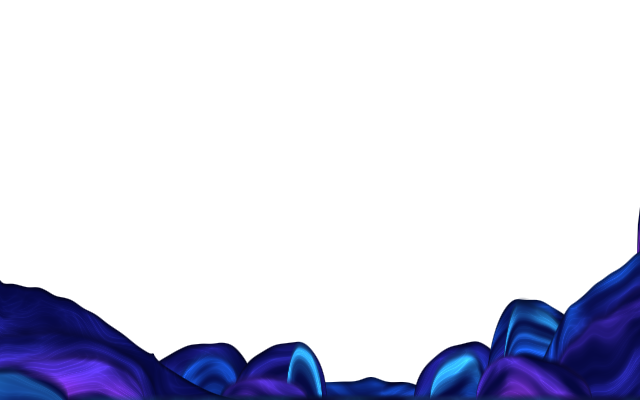
This background is drawn by a WebGL 2 fragment shader. Its source:

```glsl
#version 300 es
precision highp float;
// Folded blue and violet silk hills along the foot of a white canvas.
uniform vec2 u_resolution;
out vec4 outColor;

const vec3 NAVY = vec3(0.02, 0.03, 0.25);
const vec3 INDIGO = vec3(0.11, 0.11, 0.56);
const vec3 VIOLET = vec3(0.30, 0.18, 0.82);
const vec3 MAGENTA = vec3(0.56, 0.20, 0.88);
const vec3 BLUE = vec3(0.08, 0.32, 0.84);
const vec3 CYAN = vec3(0.17, 0.63, 0.95);

vec2 gradient(vec2 cell) {
    vec3 h = fract(cell.xyx * vec3(0.1031, 0.1030, 0.0973));
    h += dot(h, h.yzx + 33.33);
    float angle = 6.2832 * fract((h.x + h.y) * h.z);
    return vec2(cos(angle), sin(angle));
}

// Gradient noise, roughly -0.7 to 0.7
float noise(vec2 p) {
    vec2 i = floor(p), f = fract(p);
    vec2 u = f * f * f * (f * (f * 6.0 - 15.0) + 10.0);
    vec2 e = vec2(0.0, 1.0);
    float low = mix(dot(gradient(i), f), dot(gradient(i + e.yx), f - e.yx), u.x);
    float high = mix(dot(gradient(i + e), f - e), dot(gradient(i + 1.0), f - 1.0), u.x);
    return mix(low, high, u.y);
}

// Height of a rounded hill with its own width on each side
float dome(float x, float center, float left, float right, float top) {
    float t = (x - center) / (x < center ? left : right);
    return top * sqrt(max(0.0, 1.0 - t * t));
}

// Cloth whose creases and bright strands run along the ridge
vec3 silk(vec2 p, float depth, vec3 crest, vec3 foot, float seed) {
    vec2 bend = vec2(noise(p * 6.0 + seed), noise(p * 6.0 + seed + 19.0));
    vec2 flow = vec2(p.x * 4.0, depth * 13.0) + 1.3 * bend + seed * 3.7;
    float body = smoothstep(-0.5, 0.55, noise(flow) + 0.4 * noise(flow * vec2(1.6, 2.6)));
    float strands = 0.0;
    for (int i = 0; i < 4; i++) {
        flow = flow * vec2(1.15, 1.5) + 7.3;
        strands += 0.3 * pow(1.0 - abs(noise(flow)), 14.0) * (0.6 + noise(flow * 0.4));
    }
    vec3 tone = mix(crest, foot, smoothstep(0.01, 0.13, depth + 0.08 * bend.x));
    vec3 color = mix(NAVY, tone, body) + strands * body * (0.6 * tone + 0.08);
    return color * mix(0.5, 1.0, smoothstep(0.0, 0.015, depth));
}

// Lays one hill over the color; softness blurs its upper edge
void layer(inout vec3 color, vec2 p, float height, float softness, vec3 crest, vec3 foot, float seed) {
    height *= 1.0 + 0.05 * noise(vec2(p.x * 18.0, seed));
    float depth = height - p.y;
    float cover = clamp(0.5 + depth / max(fwidth(depth), softness + 0.00001), 0.0, 1.0);
    color = mix(color, silk(p, max(depth, 0.0), crest, foot, seed), cover);
}

void main() {
    vec2 p = gl_FragCoord.xy / u_resolution * vec2(1.6, 1.0);
    float x = p.x;
    vec3 color = vec3(1.0);

    // Low floor between the hills
    float ground = 0.045 * smoothstep(0.7, 0.8, x) * smoothstep(1.15, 1.0, x);
    ground += 0.012 * exp(-pow((x - 0.927) / 0.03, 2.0));
    layer(color, p, ground * step(0.7, x) * step(x, 1.15), 0.0, BLUE, VIOLET, 1.0);

    // Middle hills
    layer(color, p, dome(x, 0.545, 0.2, 0.095, 0.144), 0.0, INDIGO, BLUE, 2.0);
    layer(color, p, dome(x, 0.53, 0.09, 0.08, 0.115), 0.03, BLUE, BLUE, 3.0);
    layer(color, p, dome(x, 0.742, 0.16, 0.075, 0.144), 0.0, INDIGO, VIOLET, 4.0);
    layer(color, p, dome(x, 0.75, 0.035, 0.055, 0.138), 0.02, CYAN, BLUE, 5.0);
    layer(color, p, dome(x, 0.65, 0.1, 0.12, 0.06), 0.02, VIOLET, MAGENTA, 6.0);
    layer(color, p, dome(x, 1.185, 0.15, 0.09, 0.144), 0.0, INDIGO, BLUE, 7.0);
    layer(color, p, dome(x, 1.165, 0.09, 0.055, 0.12), 0.03, CYAN, BLUE, 8.0);

    // Right peak, rising slope and thin spire
    layer(color, p, dome(x, 1.6, 0.012, 0.1, 0.475), 0.0, MAGENTA, MAGENTA, 9.0);
    layer(color, p, dome(x, 1.3, 0.085, 0.2, 0.254), 0.0, BLUE, INDIGO, 10.0);
    layer(color, p, dome(x, 1.3, 0.045, 0.16, 0.245), 0.02, CYAN, BLUE, 11.0);
    float slope = (0.213 + 0.78 * (x - 1.4)) * smoothstep(1.27, 1.43, x);
    slope += 0.012 * exp(-pow((x - 1.48) / 0.025, 2.0));
    layer(color, p, slope, 0.0, BLUE, INDIGO, 12.0);
    layer(color, p, slope - 0.09, 0.03, VIOLET, INDIGO, 13.0);
    layer(color, p, dome(x, 1.28, 0.09, 0.2, 0.115), 0.015, VIOLET, MAGENTA, 14.0);

    // Left hill: dark crest, violet swirl and a cyan corner
    float hill = 0.285 * (1.0 - smoothstep(0.05, 0.62, x));
    hill += 0.015 * exp(-x * 110.0) + 0.01 * exp(-abs(x - 0.383) * 150.0);
    layer(color, p, hill, 0.0, NAVY * 1.3, INDIGO, 15.0);
    layer(color, p, dome(x, 0.13, 0.4, 0.26, 0.17), 0.04, INDIGO, VIOLET, 16.0);
    layer(color, p, dome(x, 0.2, 0.3, 0.16, 0.11), 0.03, VIOLET, MAGENTA, 17.0);
    layer(color, p, dome(x, 0.02, 0.2, 0.15, 0.075), 0.03, CYAN, BLUE, 18.0);

    outColor = vec4(clamp(color, 0.0, 1.0), 1.0);
}
```
